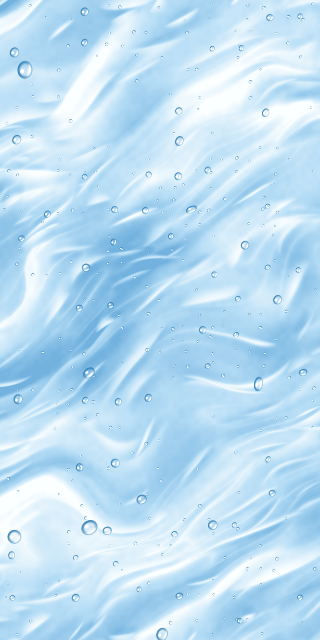
Reproduce this texture procedurally as a Shadertoy shader.

```glsl
#define TILT 0.53          // main direction of the folds, radians
#define WARP 0.22          // how far the folds wander
#define BASE_LEVEL 0.355   // mean brightness of the gel body
#define BASE_CONTRAST 1.35
#define FOLDS 2.6          // broad folds per canvas width
#define FOLD_GAIN 0.72
#define STREAK_CHANCE 0.68
#define DEEP vec3(0.45, 0.70, 0.875)
#define MID vec3(0.72, 0.87, 0.965)
#define WHITE vec3(0.99, 1.0, 1.0)
#define RIM vec3(0.20, 0.50, 0.71)

vec3 hash3(vec2 p) {
    vec3 h = fract(p.xyx * vec3(0.1031, 0.1030, 0.0973));
    h += dot(h, h.yxz + 33.33);
    return fract((h.xxy + h.yzz) * h.zyx);
}

float noise(vec2 p) {
    vec2 i = floor(p), f = p - i;
    f = f * f * f * (f * (f * 6.0 - 15.0) + 10.0);
    float low = mix(hash3(i).x, hash3(i + vec2(1, 0)).x, f.x);
    float high = mix(hash3(i + vec2(0, 1)).x, hash3(i + vec2(1, 1)).x, f.x);
    return mix(low, high, f.y);
}

float fbm(vec2 p) {
    float sum = 0.0, gain = 1.0, total = 0.0;
    for (int i = 0; i < 4; i++) {
        sum += gain * noise(p);
        total += gain;
        gain *= 0.47;
        p = p * 2.03 + 19.7;
    }
    return sum / total;
}

vec2 rotate(vec2 p, float a) {
    float c = cos(a), s = sin(a);
    return vec2(c * p.x + s * p.y, c * p.y - s * p.x);
}

// Folds: a soft rise, a crisp edge and a dark crease behind it
float folds(vec2 q, vec2 p, float count) {
    float s = q.y * count + 0.8 * noise(p * 0.65 * count + 5.0);
    float id = floor(s), f = s - id;
    float gain = smoothstep(0.25, 0.75, noise(vec2(q.x * count, id * 7.3 + count)));
    float edge = mix(0.72, 0.95, noise(q * 3.0 + 31.0));
    float light = f * f * f * (1.0 - smoothstep(edge, 1.0, f));
    float crease = smoothstep(0.0, 0.06, f) * exp(-6.0 * f);
    return gain * light - 0.2 * crease * (0.4 + gain);
}

// Glossy streaks: tapered arcs, sharp on one side with a shadow, soft on the other
vec2 streaks(vec2 q, vec2 size, float seed) {
    vec2 cell = floor(q / size), gloss = vec2(0.0);
    for (int j = -1; j <= 1; j++)
    for (int i = -1; i <= 1; i++) {
        vec2 id = cell + vec2(i, j);
        vec3 a = hash3(id + seed), b = hash3(id + seed + 71.3), c = hash3(id + seed + 143.9);
        if (c.x > STREAK_CHANCE) continue;
        vec2 d = rotate(q - (id + 0.2 + 0.6 * a.xy) * size, 0.7 * (a.z - 0.6));
        float reach = size.x * mix(0.2, 0.6, b.x);
        float u = d.x / reach;
        float taper = max(0.0, 1.0 - u * u);
        float bend = 0.5 * (b.y - 0.5) / size.x;
        float v = (d.y - bend * d.x * d.x) * (c.y < 0.5 ? -1.0 : 1.0);
        float width = size.y * mix(0.05, 0.24, b.z * b.z) * (0.25 + taper);
        float body = v > 0.0 ? exp(-v * v / (width * width)) : exp(-v * v / 0.000025);
        float dark = exp(-pow((v + 0.016) / 0.012, 2.0));
        gloss = max(gloss, vec2(body * mix(0.5, 1.1, c.z), dark) * taper);
    }
    return min(gloss, 1.0);
}

// One layer of bubbles: dark rim, bright lower crescent, small glint
vec3 bubbles(vec3 col, vec2 p, float size, vec2 radii, float chance, float stretch) {
    vec2 id = floor(p / size);
    vec3 a = hash3(id + 211.0 * size), b = hash3(id + 57.0 + 90.0 * size);
    vec2 centre = (id + 0.3 + 0.4 * a.xy) * size;
    if (b.x > chance * 2.0 * noise(centre * 3.0 + 8.0)) return col;
    float r = mix(radii.x, radii.y, b.y * b.y);
    vec2 d = rotate(p - centre, 0.3 + 1.2 * b.z) / r;
    d.y *= 1.0 + stretch * a.z;
    float e = length(d), blur = 0.6 / (iResolution.x * r);
    float inside = 1.0 - smoothstep(1.0 - blur, 1.0 + blur, e);
    float side = dot(rotate(d, -0.6), vec2(-0.5, 0.86));
    float rim = smoothstep(0.5, 0.9, e) * (0.6 + 0.35 * side);
    col = mix(col, RIM, inside * clamp(rim + 0.08, 0.0, 0.9));
    col = mix(col, WHITE, inside * 0.95 * smoothstep(0.2, 0.6, -side) * (1.0 - smoothstep(0.7, 0.95, e)));
    float glint = 1.0 - smoothstep(0.14, 0.3 + blur, length(d - vec2(-0.2, 0.35)));
    return mix(col, WHITE, inside * glint);
}

void mainImage(out vec4 fragColor, in vec2 fragCoord) {
    vec2 p = fragCoord / iResolution.x;

    // Bent coordinates: x along the folds, y across them
    vec2 q = rotate(p, TILT);
    q += WARP * (vec2(noise(p * 2.2), noise(p * 2.2 + 17.0)) - 0.5);
    q += 0.07 * (vec2(noise(p * 5.0 + 40.0), noise(p * 5.0 + 90.0)) - 0.5);

    // Gel body, folds and fine wrinkles
    float light = BASE_LEVEL + BASE_CONTRAST * (fbm(q * vec2(2.0, 4.6) + 11.0) - 0.5);
    light += FOLD_GAIN * folds(q, p, FOLDS);
    light += 0.6 * FOLD_GAIN * folds(q + 3.0, p, FOLDS * 2.3);
    float wrinkle = 1.0 - abs(2.0 * noise(q * vec2(5.0, 30.0)) - 1.0);
    light += 0.24 * (wrinkle * wrinkle - 0.3) * smoothstep(0.4, 0.75, noise(p * 3.5 + 60.0));
    light += 0.06 * (noise(p * 60.0) - 0.5);

    // Gloss in two sizes
    vec2 gloss = max(streaks(q, vec2(0.32, 0.14), 3.7), streaks(q + 5.0, vec2(0.16, 0.09), 29.0) * 0.85);
    light = clamp(mix(light - 0.16 * gloss.y, 1.0, gloss.x), 0.0, 1.0);

    vec3 col = mix(DEEP, MID, min(2.0 * light, 1.0));
    col = mix(col, WHITE, max(2.0 * light - 1.0, 0.0));

    // Specks, small bubbles and a few large drops
    col = bubbles(col, p, 0.04, vec2(0.003, 0.006), 0.2, 0.2);
    col = bubbles(col, p, 0.1, vec2(0.009, 0.017), 0.3, 0.3);
    col = bubbles(col, p + 0.07, 0.25, vec2(0.018, 0.03), 0.15, 0.8);
    fragColor = vec4(col, 1.0);
}
```
